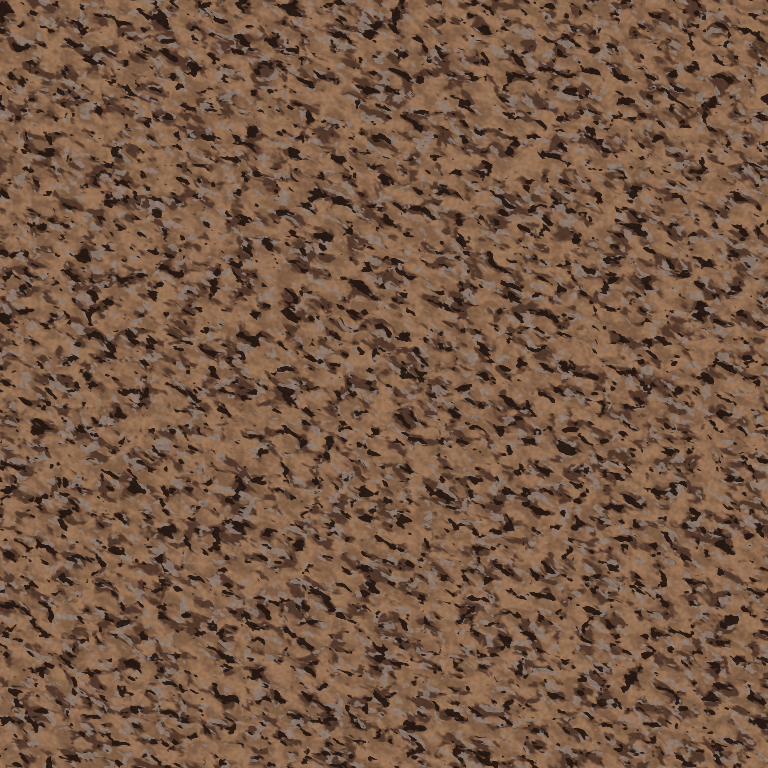
Give the GLSL for this texture, as a WebGL 2 fragment shader.

```glsl
#version 300 es
precision highp float;
// Polished brown granite: tan feldspar, brown patches, grey quartz and dark mica flecks.

uniform vec2 u_resolution;
out vec4 fragColor;

// Mineral colours
const vec3 TAN_DEEP   = vec3(0.490, 0.362, 0.268);
const vec3 TAN_PALE   = vec3(0.600, 0.452, 0.338);
const vec3 BROWN      = vec3(0.320, 0.218, 0.168);
const vec3 QUARTZ     = vec3(0.555, 0.485, 0.445);
const vec3 MICA       = vec3(0.130, 0.080, 0.060);

// Feature frequencies, in cells per canvas height
const float CLUMP_FREQ  = 21.0;
const float TAN_FREQ    = 48.0;
const float BROWN_FREQ  = 50.0;
const float QUARTZ_FREQ = 66.0;
const float MICA_FREQ   = 62.0;
const float GRAIN_FREQ  = 180.0;

// Direction and stretch of the flecks
const float GRAIN_ANGLE = -0.45;
const float STRETCH     = 1.3;

// Irregularity and contrast
const float WARP_FREQ    = 38.0;
const float WARP_AMOUNT  = 0.007;
const float GRAIN_AMOUNT = 0.13;

float hash(vec2 cell) {
    vec3 p = fract(cell.xyx * vec3(0.1031, 0.1030, 0.0973));
    p += dot(p, p.yzx + 33.33);
    return fract((p.x + p.y) * p.z);
}

float cornerSlope(vec2 cell, vec2 toPoint) {
    float angle = 6.28318 * hash(cell);
    return dot(vec2(cos(angle), sin(angle)), toPoint);
}

float gradientNoise(vec2 p) {
    vec2 cell = floor(p);
    vec2 f = p - cell;
    vec2 blend = f * f * f * (f * (f * 6.0 - 15.0) + 10.0);
    vec2 e = vec2(1.0, 0.0);
    float low  = mix(cornerSlope(cell, f), cornerSlope(cell + e, f - e), blend.x);
    float high = mix(cornerSlope(cell + e.yx, f - e.yx),
                     cornerSlope(cell + e.xx, f - e.xx), blend.x);
    return mix(low, high, blend.y);
}

float fbm(vec2 p) {
    const mat2 octaveTurn = mat2(1.6, 1.2, -1.2, 1.6);
    float sum = 0.0;
    float amplitude = 1.0;
    for (int i = 0; i < 3; i++) {
        sum += amplitude * gradientNoise(p);
        p = octaveTurn * p + 17.3;
        amplitude *= 0.52;
    }
    return sum;
}

void main() {
    vec2 uv = gl_FragCoord.xy / u_resolution.y;

    // Rotate to the fleck direction, stretch along it and roughen the outlines
    float c = cos(GRAIN_ANGLE);
    float s = sin(GRAIN_ANGLE);
    vec2 p = mat2(c, -s, s, c) * uv * vec2(1.0 / STRETCH, STRETCH);
    p += WARP_AMOUNT * vec2(gradientNoise(uv * WARP_FREQ),
                            gradientNoise(uv * WARP_FREQ + 71.7));

    // Broad clumps that separate clean tan crystals from the darker matrix
    float clump = fbm(uv * CLUMP_FREQ + 5.1);

    // Tan ground
    float tanTone = fbm(p * TAN_FREQ + 31.4);
    vec3 color = mix(TAN_DEEP, TAN_PALE, smoothstep(-0.4, 0.4, tanTone - 0.3 * clump));

    // Soft brown patches
    float brownField = fbm(p * BROWN_FREQ + 83.9) + 0.5 * clump;
    color = mix(color, BROWN, smoothstep(-0.02, 0.34, brownField));

    // Grey quartz chips
    float quartzField = fbm(p * QUARTZ_FREQ + 147.2) + 0.35 * clump;
    color = mix(color, QUARTZ, 0.85 * smoothstep(0.20, 0.38, quartzField));

    // Dark mica flecks, gathered in the brown
    float micaField = fbm(p * MICA_FREQ + 211.6) + 0.45 * brownField;
    color = mix(color, MICA, 0.92 * smoothstep(0.27, 0.43, micaField));

    // Fine crystal grain
    color *= 1.0 + GRAIN_AMOUNT * gradientNoise(uv * GRAIN_FREQ + 9.7);

    fragColor = vec4(color, 1.0);
}
```
